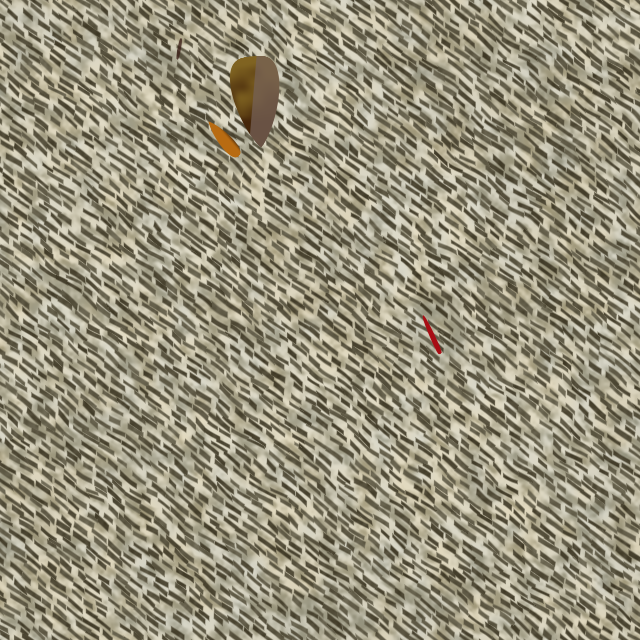
Write a three.js fragment shader that draws this texture.

```glsl
// Pale woven straw: dark slanted slivers scattered over streaky cream grains,
// with a few bits of debris. Slivers are jittered boxes in a rotated grid;
// grain tones come from stretched value noise; debris is tapered blades.

varying vec2 vUv;

const float SLANT = -0.64;                  // direction of the weave, radians
const vec2 CELL = vec2(0.029, 0.0122);      // sliver spacing along and across
const vec2 HALF_MIN = vec2(0.008, 0.0021);  // smallest sliver half size
const vec2 HALF_MAX = vec2(0.0165, 0.0039); // largest sliver half size
const float SOFT = 0.0017;                  // edge softness
const float WARP = 0.007;                   // waviness of the weave

const vec3 CREAM = vec3(0.86, 0.84, 0.76);
const vec3 STRAW = vec3(0.62, 0.60, 0.50);
const vec3 SHADOW = vec3(0.26, 0.235, 0.16);
const vec3 UMBER = vec3(0.41, 0.39, 0.31);
const vec3 LEAF_BROWN = vec3(0.27, 0.15, 0.04);
const vec3 LEAF_OLIVE = vec3(0.50, 0.39, 0.13);
const vec3 LEAF_VEIL = vec3(0.46, 0.38, 0.34);
const vec3 AMBER = vec3(0.72, 0.42, 0.07);
const vec3 RED = vec3(0.66, 0.05, 0.08);
const vec3 TWIG = vec3(0.24, 0.13, 0.10);

float hash(vec2 p) {
  vec3 q = fract(vec3(p.xyx) * 0.1031);
  q += dot(q, q.yzx + 33.33);
  return fract((q.x + q.y) * q.z);
}

vec2 hash2(vec2 p) {
  return vec2(hash(p + 17.3), hash(p + 71.9));
}

float noise(vec2 p) {
  vec2 i = floor(p);
  vec2 f = fract(p);
  f = f * f * (3.0 - 2.0 * f);
  float low = mix(hash(i), hash(i + vec2(1.0, 0.0)), f.x);
  float high = mix(hash(i + vec2(0.0, 1.0)), hash(i + 1.0), f.x);
  return mix(low, high, f.y);
}

// Coverage (x) and tone (y) of the dark slivers around p
vec2 slivers(vec2 p) {
  vec2 home = floor(p / CELL);
  vec2 best = vec2(0.0, 0.5);
  for (int j = -1; j <= 1; j++) {
    float row = home.y + float(j);
    float shift = hash(vec2(row, 5.0));
    float column = floor(p.x / CELL.x - shift);
    for (int i = -1; i <= 1; i++) {
      vec2 id = vec2(column + float(i), row) + 200.0;
      vec2 jitter = (hash2(id) - 0.5) * vec2(0.6, 0.65);
      vec2 center = (id - 200.0 + 0.5 + jitter + vec2(shift, 0.0)) * CELL;
      vec2 d = p - center;
      d.y += d.x * (hash(id + 9.0) - 0.5) * 0.22;
      d.x += d.y * 0.7;
      vec2 edge = abs(d) - mix(HALF_MIN, HALF_MAX, hash2(id + 40.0));
      float dist = length(max(edge, 0.0)) + min(max(edge.x, edge.y), 0.0);
      float cover = 1.0 - smoothstep(-SOFT, SOFT, dist);
      if (cover > best.x) best = vec2(cover, hash(id + 90.0));
    }
  }
  return best;
}

// Tapered blade from tip to top: mask, place along it, place across it
vec3 blade(vec2 p, vec2 tip, vec2 top, float width, vec2 taper) {
  vec2 axis = top - tip;
  float len = length(axis);
  axis /= len;
  vec2 d = p - tip;
  float along = dot(d, axis) / len;
  float across = dot(d, vec2(axis.y, -axis.x));
  float t = clamp(along, 0.0001, 0.9999);
  float reach = width * pow(t, taper.x) * pow(1.0 - t, taper.y);
  float outside = max(abs(across) - reach, (abs(along - 0.5) - 0.5) * len);
  return vec3(1.0 - smoothstep(-0.001, 0.001, outside), along, across / width);
}

void main() {
  vec2 p = vUv;
  vec2 wavy = p + WARP * (vec2(noise(p * 24.0), noise(p * 24.0 + 50.0)) - 0.5);
  float c = cos(SLANT);
  float s = sin(SLANT);
  vec2 q = vec2(c * wavy.x + s * wavy.y, c * wavy.y - s * wavy.x);

  // Streaky pale grains with a faint broad tint
  float streak = noise(q * vec2(48.0, 125.0) + 300.0);
  float mottle = noise(p * 170.0);
  vec3 color = mix(STRAW, CREAM, smoothstep(0.1, 0.8, streak * 0.75 + mottle * 0.25));
  color += vec3(0.04, 0.01, -0.04) * (noise(p * 35.0 + 80.0) - 0.5);
  color += 0.05 * (noise(p * 6.0 + 20.0) - 0.5);

  // Dark gaps
  vec2 gap = slivers(q);
  vec3 dark = mix(SHADOW, UMBER, gap.y) + 0.08 * (mottle - 0.5);
  color = mix(color, dark, gap.x * 0.97);

  // Brown leaf with a paler veiled side
  vec3 leaf = blade(p, vec2(0.408, 0.77), vec2(0.394, 0.912), 0.073, vec2(0.8, 0.3));
  float blotch = noise(p * 45.0) * 0.5;
  vec3 leafColor = mix(LEAF_BROWN, LEAF_OLIVE, smoothstep(0.35, 1.1, leaf.y + blotch - 0.1));
  float veil = smoothstep(0.0, 0.03, leaf.z + 0.18 - leaf.y * 0.36 + 0.1);
  leafColor = mix(leafColor, LEAF_VEIL, veil * 0.75);
  color = mix(color, leafColor, leaf.x);

  // Amber flake, red thread and dark twig
  vec3 flake = blade(p, vec2(0.326, 0.81), vec2(0.373, 0.756), 0.023, vec2(0.8, 0.4));
  color = mix(color, mix(AMBER, LEAF_BROWN, smoothstep(0.2, 0.6, -flake.z)), flake.x);
  vec3 thread = blade(p, vec2(0.661, 0.507), vec2(0.688, 0.447), 0.006, vec2(0.4, 0.2));
  color = mix(color, RED, thread.x);
  vec3 twig = blade(p, vec2(0.277, 0.907), vec2(0.283, 0.94), 0.004, vec2(0.3, 0.3));
  color = mix(color, TWIG, twig.x * 0.8);

  gl_FragColor = vec4(color, 1.0);
}
```
